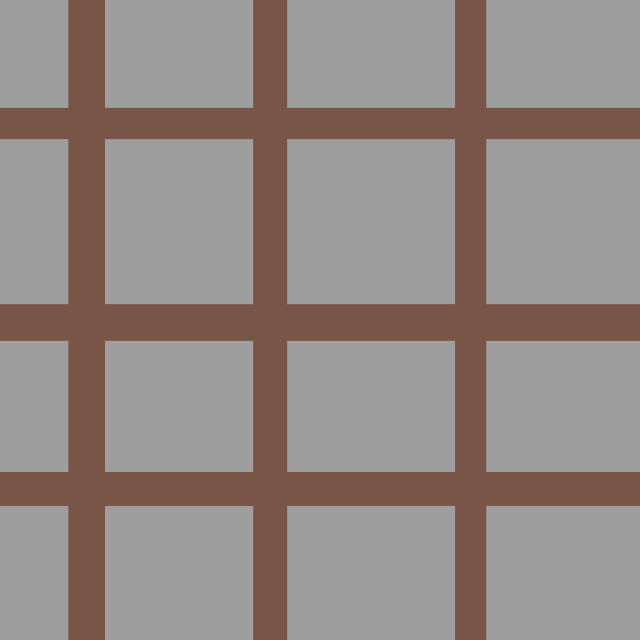
Write a WebGL 2 fragment shader that draws this pattern.

```glsl
#version 300 es
precision highp float;

uniform vec2 u_resolution;
out vec4 fragColor;

// Coverage of a straight bar, softened over one pixel
float bar(float position, float center, float width, float pixel) {
    float edge = abs(position - center) - 0.5 * width;
    return clamp(0.5 - edge / pixel, 0.0, 1.0);
}

// Three bar widths, tapering and then starting over
float barWidth(float index) {
    return 0.0573 - 0.00425 * mod(index, 3.0);
}

void main() {
    vec2 uv = gl_FragCoord.xy / u_resolution;
    vec2 pixel = 1.0 / u_resolution;
    vec3 paneGray = vec3(0.6196);
    vec3 barBrown = vec3(0.4745, 0.3333, 0.2824);

    // Unevenly spaced bars: columns from the left, rows from the top
    float lattice = 0.0;
    for (int i = 0; i < 3; i++) {
        float n = float(i);
        float columnCenter = 0.1354 + n * (0.2736 + 0.0132 * n);
        float rowCenter = 0.1930 + n * (0.3363 - 0.0254 * n);
        float column = bar(uv.x, columnCenter, barWidth(n), pixel.x);
        float row = bar(1.0 - uv.y, rowCenter, barWidth(n + 2.0), pixel.y);
        lattice = max(lattice, max(column, row));
    }

    fragColor = vec4(mix(paneGray, barBrown, lattice), 1.0);
}
```
